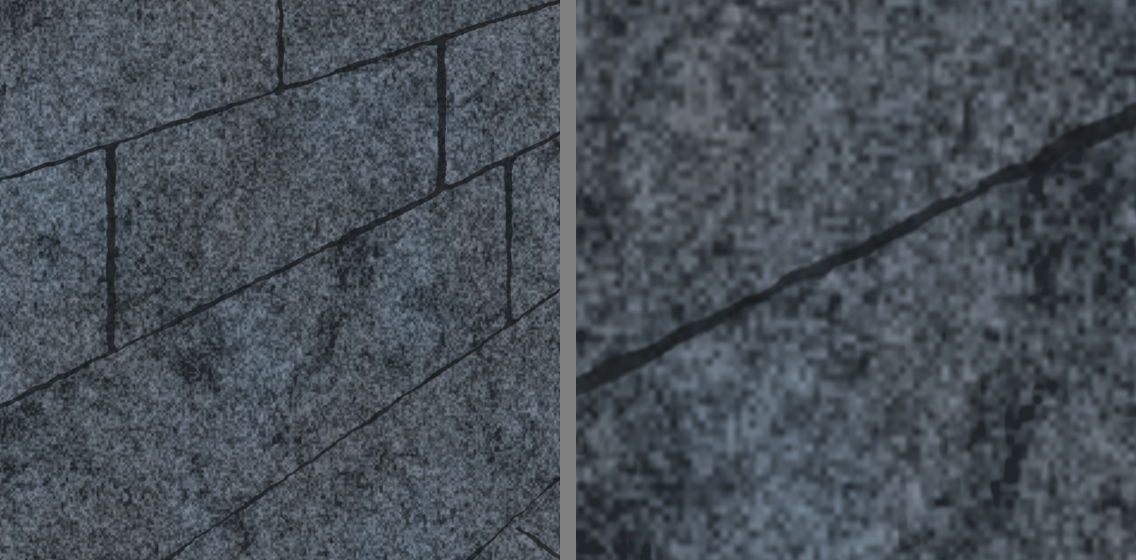
Left, the full canvas; right, a detail of the centre.
This texture is drawn by a three.js fragment shader. Its source:

```glsl
// Weathered slate-grey stone wall seen at an angle: courses fan out from a
// vanishing point and upright joints shorten with depth. Layered noise adds
// grain, pits, streaks and stains; the gaps are distances to block edges.
varying vec2 vUv;

const vec2 VANISH = vec2(2.434, 1.461);
const float FIRST_SLOPE = 0.3216;   // slope of the uppermost seam
const float COURSE_STEP = 0.1542;   // slope gained per course
const float COURSE_GROWTH = 0.0735; // widening of lower courses

const vec3 DARK_SLATE = vec3(0.125, 0.145, 0.162);
const vec3 PALE_SLATE = vec3(0.455, 0.485, 0.525);
const vec3 GAP_COLOR = vec3(0.115, 0.128, 0.140);
const vec3 BLUE_TINT = vec3(0.95, 1.01, 1.04);
const vec3 WARM_TINT = vec3(1.03, 0.995, 0.98);

float hash(vec2 p) {
  vec3 q = fract(vec3(p.xyx) * 0.1031);
  q += dot(q, q.yzx + 33.33);
  return fract((q.x + q.y) * q.z);
}

float noise(vec2 p) {
  vec2 i = floor(p), f = fract(p);
  f = f * f * (3.0 - 2.0 * f);
  float lower = mix(hash(i), hash(i + vec2(1.0, 0.0)), f.x);
  float upper = mix(hash(i + vec2(0.0, 1.0)), hash(i + 1.0), f.x);
  return mix(lower, upper, f.y);
}

float fbm(vec2 p) {
  float sum = 0.0, amp = 0.533;
  for (int i = 0; i < 4; i++) {
    sum += amp * noise(p);
    p = mat2(1.6, 1.2, -1.2, 1.6) * p + 17.3;
    amp *= 0.5;
  }
  return sum;
}

// Slope of a numbered seam, and the inverse giving the course coordinate
float seamSlope(float k) {
  return FIRST_SLOPE + COURSE_STEP * k / (1.0 - COURSE_GROWTH * k);
}
float courseAt(float slope) {
  float d = slope - FIRST_SLOPE;
  return d / (COURSE_STEP + COURSE_GROWTH * d);
}

// Course plan: joint offset, block length, extra half width, stain amount
vec4 coursePlan(float row) {
  if (row < -0.5) return vec4(0.5173, 0.25, 0.0, 0.12);
  if (row < 0.5) return vec4(0.4472, 0.1603, 0.0035, 0.45);
  if (row < 1.5) return vec4(0.6557, 0.27, 0.0015, 1.0);
  return vec4(0.75, 0.30, 0.0, 0.4);
}

float seamDistance(vec2 p, float slope, float k) {
  float s = seamSlope(k);
  return abs(slope - s) * (VANISH.x - p.x) / sqrt(1.0 + s * s);
}

float jointDistance(float x, float depth, vec4 plan) {
  float j = floor((depth - plan.x) / plan.y);
  float a = VANISH.x - 1.0 / (plan.x + j * plan.y);
  float b = VANISH.x - 1.0 / (plan.x + (j + 1.0) * plan.y);
  return min(x - a, b - x) - plan.z;
}

float pool(vec2 p, vec2 center, vec2 size) {
  return 1.0 - smoothstep(0.3, 1.1, length((p - center) / size));
}

float crack(vec2 p, vec2 a, vec2 b, float width) {
  vec2 d = b - a;
  float t = clamp(dot(p - a, d) / dot(d, d), 0.0, 1.0);
  return 1.0 - smoothstep(width * 0.4, width, length(p - a - d * t));
}

void main() {
  vec2 p = vUv;
  vec2 rough = p + 0.008 * (vec2(fbm(p * 48.0), fbm(p * 48.0 + 51.0)) - 0.5);

  // Wall coordinates and block plan
  float slope = (VANISH.y - rough.y) / (VANISH.x - rough.x);
  float depth = 1.0 / (VANISH.x - rough.x);
  float course = courseAt(slope);
  float row = floor(course);
  vec4 plan = coursePlan(row);
  float stone = floor((depth - plan.x) / plan.y);
  float stoneTint = hash(vec2(stone + 20.0, row + 7.0)) - 0.5;

  // Distance to the nearest gap, with rounded block corners
  float seam = min(seamDistance(rough, slope, row), seamDistance(rough, slope, row + 1.0));
  float joint = jointDistance(rough.x, depth, plan);
  float edge = 0.014 - length(max(0.014 - vec2(seam, joint), 0.0));
  float halfGap = 0.0012 + 0.0042 * noise(p * 19.0 + 4.0) - 0.0010 * step(1.5, course);
  float gap = 1.0 - smoothstep(halfGap - 0.0012, halfGap + 0.0024, edge);

  // Fine grain, pits and upright streaks
  float grain = 0.62 * noise(p * vec2(235.0, 215.0)) + 0.38 * noise(p * vec2(125.0, 112.0) + 9.0) - 0.5;
  float grit = fbm(p * vec2(62.0, 50.0) + 40.0) - 0.5;
  float pits = smoothstep(0.64, 0.78, noise(p * vec2(125.0, 90.0)) * 0.55 + fbm(p * 14.0) * 0.45);
  float streak = 0.6 * noise(p * vec2(26.0, 2.5)) + 0.4 * noise(p * vec2(60.0, 5.0)) - 0.5;
  float cloud = fbm(p * 5.0 + 30.0) - 0.5;

  // Stains stretched along the courses, plus damp and washed patches
  vec2 wall = vec2(depth * 34.0, course * 4.2);
  float ragged = fbm(p * 26.0 + 3.0);
  float stain = smoothstep(0.50, 0.68, fbm(wall + ragged * 0.9)) * plan.w;
  vec2 blur = p + 0.07 * (vec2(ragged, fbm(p * 24.0 + 70.0)) - 0.5);
  float below = step(1.0, course);
  float damp = below * pool(blur, vec2(0.63, 0.55), vec2(0.085, 0.06));
  damp += step(2.0, course) * pool(blur, vec2(0.43, 0.06), vec2(0.035, 0.07));
  damp += 0.7 * pool(blur, vec2(0.09, 0.555), vec2(0.03, 0.05));
  damp += 0.6 * pool(blur, vec2(0.0, 1.0), vec2(0.13, 0.12));
  float washed = below * pool(blur, vec2(0.745, 0.46), vec2(0.065, 0.20));
  float tone = 0.60 + 0.98 * grain + 0.42 * grit + 0.08 * stoneTint + 0.14 * streak + 0.22 * cloud;
  tone += 0.09 * washed - 0.25 * stain - 0.24 * min(damp, 1.0) - 0.26 * pits;
  tone -= 0.13 * (1.0 - smoothstep(0.0, 0.03, edge)) * ragged;

  // Blue and warm mineral tints, then cracks and gaps
  vec3 color = mix(DARK_SLATE, PALE_SLATE, clamp(tone, 0.0, 1.2));
  float blueness = clamp(0.5 + streak * 0.7 + cloud * 1.2 + washed * 0.4, 0.0, 1.0);
  color *= mix(WARM_TINT, BLUE_TINT, blueness);
  float cracks = crack(rough, vec2(0.925, 0.056), vec2(1.01, -0.005), 0.005);
  cracks += 0.6 * crack(blur, vec2(0.22, 0.44), vec2(0.32, 0.515), 0.005);
  color = mix(color, GAP_COLOR, min(cracks, 1.0) * 0.8);
  color = mix(color, GAP_COLOR * (1.0 + 0.5 * grain), gap * (0.78 + 0.22 * ragged));
  gl_FragColor = vec4(color, 1.0);
}
```
